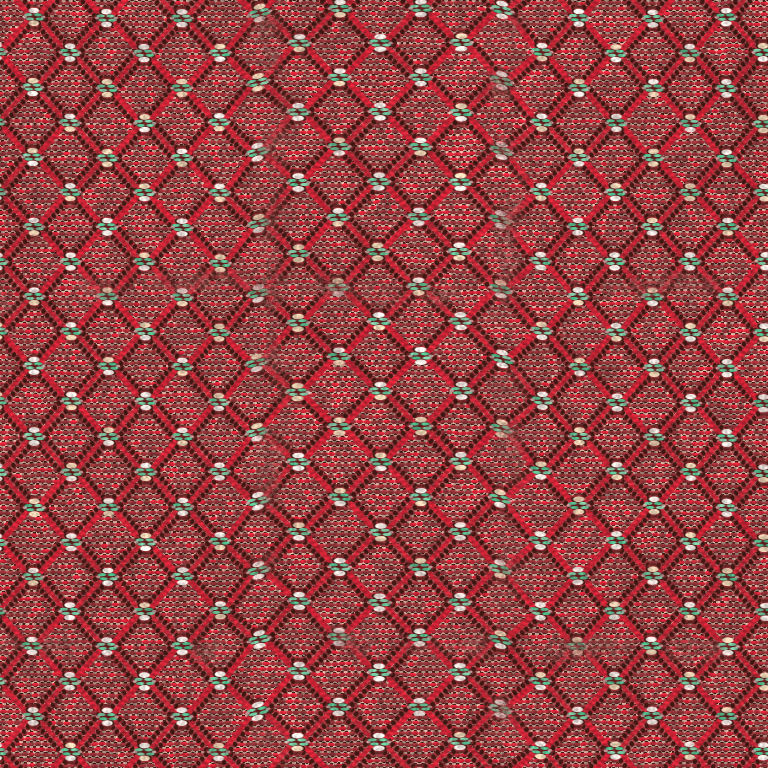
Give the GLSL for this texture, as a Shadertoy shader.

```glsl
const vec3 CRIMSON = vec3(0.78, 0.13, 0.20);
const vec3 ROSE = vec3(0.60, 0.21, 0.23);
const vec3 TAN = vec3(0.67, 0.55, 0.50);
const vec3 DARK = vec3(0.25, 0.09, 0.07);
const vec3 WHITE = vec3(0.93, 0.90, 0.88);
const vec3 CREAM = vec3(0.91, 0.82, 0.70);
const vec3 GREEN = vec3(0.30, 0.74, 0.55);

float hash(vec2 p) {
    vec3 q = fract(p.xyx * vec3(0.1031, 0.1030, 0.0973));
    q += dot(q, q.yzx + 33.33);
    return fract((q.x + q.y) * q.z);
}

float noise(vec2 p) {
    vec2 i = floor(p), f = fract(p);
    f = f * f * (3.0 - 2.0 * f);
    return mix(mix(hash(i), hash(i + vec2(1, 0)), f.x),
               mix(hash(i + vec2(0, 1)), hash(i + vec2(1, 1)), f.x), f.y);
}

// Soft coverage of a band of the given half width
float band(float d, float halfWidth, float blur) {
    return 1.0 - smoothstep(halfWidth - blur, halfWidth + blur, abs(d));
}

float oval(vec2 p, vec2 radius, float blur) {
    float d = (length(p / radius) - 1.0) * min(radius.x, radius.y);
    return 1.0 - smoothstep(-blur, blur, d);
}

// Staggered horizontal stitches with tan and dark specks in the gaps
vec3 weave(vec2 p, float px) {
    vec2 w = p * vec2(110, 143);
    w += 0.35 * (vec2(noise(p * 60.0), noise(p * 60.0 + 90.0)) - 0.5);
    w.x += 0.5 * mod(floor(w.y), 2.0);
    vec2 f = fract(w) - 0.5;
    float tint = hash(floor(w) + 7.0);
    vec3 red = mix(ROSE, CRIMSON, smoothstep(0.45, 0.95, tint)) * (0.92 + 0.16 * tint);
    float speck = band(abs(f.x) - 0.5, 0.29, 60.0 * px);
    vec3 gap = mix(DARK, TAN * (0.85 + 0.4 * tint), speck);
    float stitch = oval(f + vec2(0, 0.08), vec2(0.54, 0.35), 55.0 * px);
    return mix(gap, red * (1.0 + 0.5 * f.y), stitch);
}

// Raised red strand flanked by a row of dark beads on one or both sides
vec3 strand(vec3 col, float across, float along, float seed, float px) {
    float line = floor(across + 0.5);
    float d = across - line;
    float pick = hash(vec2(line + seed, floor(along) + 40.0));
    float paired = step(0.5, pick);
    float side = pick > 0.25 ? 1.0 : -1.0;
    float offset = mix(d * side, abs(d), paired) - 0.115;
    float blur = 11.0 * px;
    vec2 bead = vec2((fract(along * 8.0) - 0.5) / 8.0, offset);
    col = mix(col, ROSE * 0.95, 0.6 * band(offset, 0.06, blur));
    col = mix(col, DARK, oval(bead, vec2(0.045, 0.056), blur));
    float twist = 0.87 + 0.5 * abs(fract(along * 8.0 - d * 4.0) - 0.5);
    vec3 red = mix(CRIMSON, ROSE, 0.3 * pick) * twist;
    return mix(col, red, band(d, mix(0.058, 0.045, paired), blur));
}

// Small knot: white stitches above and below four green ones
vec3 knot(vec3 col, vec2 k, vec2 id, float px) {
    float blur = 55.0 * px;
    float fade = 0.88 + 0.12 * hash(id + 11.0);
    vec3 pale = mix(WHITE, CREAM, step(0.65, hash(id + 3.0 + step(0.0, k.y))));
    col = mix(col, DARK, 0.75 * oval(k, vec2(1.3, 0.65), blur));
    col = mix(col, pale, fade * oval(vec2(k.x, abs(k.y) - 0.82), vec2(0.72, 0.36), blur));
    vec2 g = vec2(abs(k.x + 0.12 * sign(k.y)) - 0.66, abs(k.y) - 0.27);
    vec3 green = mix(GREEN, WHITE, 0.35 * hash(id + sign(k)));
    col = mix(col, green, fade * oval(g, vec2(0.54, 0.2), blur));
    return mix(col, WHITE, 0.6 * fade * oval(vec2(abs(k.x) - 1.25, k.y), vec2(0.28, 0.18), blur));
}

void mainImage(out vec4 fragColor, in vec2 fragCoord) {
    vec2 p = fragCoord / iResolution.xy;
    float px = 1.0 / iResolution.y;

    // Wandering worn seams
    vec2 wander = p + 0.03 * (vec2(noise(p * 8.0), noise(p * 8.0 + 50.0)) - 0.5);
    float columns = min(abs(wander.x - 0.35), abs(wander.x - 0.66));
    float rows = min(abs(wander.y - 0.62), abs(wander.y - 0.16));
    float seam = max(1.0 - smoothstep(0.0, 0.03, columns),
                     1.0 - smoothstep(0.0, 0.025, rows));
    float wear = seam * smoothstep(0.3, 0.8, noise(p * 26.0));

    // Diamond lattice, its middle strip wider and slightly raised
    float lift = smoothstep(0.29, 0.38, p.x) - smoothstep(0.62, 0.71, p.x);
    vec2 q = p * vec2(10.3, 11) - vec2(0.443, 0.74 + 0.14 * lift);
    q.x -= 0.82 * (clamp(p.x, 0.32, 0.70) - 0.32);
    q += 0.05 * (vec2(noise(p * 6.0 + 20.0), noise(p * 6.0 + 80.0)) - 0.5);

    // Steeper edges that level out at the knots
    float halfCell = floor(2.0 * q.x);
    float bent = 0.5 * (halfCell + clamp((2.0 * q.x - halfCell - 0.09) / 0.82, 0.0, 1.0));
    vec2 diagonal = vec2(bent + q.y, bent - q.y);
    vec2 id = floor(diagonal + 0.5);
    vec2 center = 0.5 * vec2(id.x + id.y, id.x - id.y);

    vec3 cloth = weave(p, px);
    vec3 col = strand(cloth, diagonal.x, diagonal.y, 5.0, px);
    col = strand(col, diagonal.y, diagonal.x, 70.0, px);
    col = knot(col, (q - center) * vec2(10.0, 9.1), id, px);

    // Frayed fibres over the seams, then broad shading and fine grain
    float fibre = hash(floor(p * vec2(220, 300)));
    vec3 frayed = mix(cloth, mix(DARK, mix(ROSE, TAN, fibre), smoothstep(0.1, 0.5, fibre)), 0.5);
    col = mix(col, frayed, 0.6 * wear);
    col *= 0.98 + 0.04 * noise(p * 5.0 + 30.0);
    col *= 0.85 + 0.32 * noise(p * 330.0);
    fragColor = vec4(col, 1.0);
}
```
